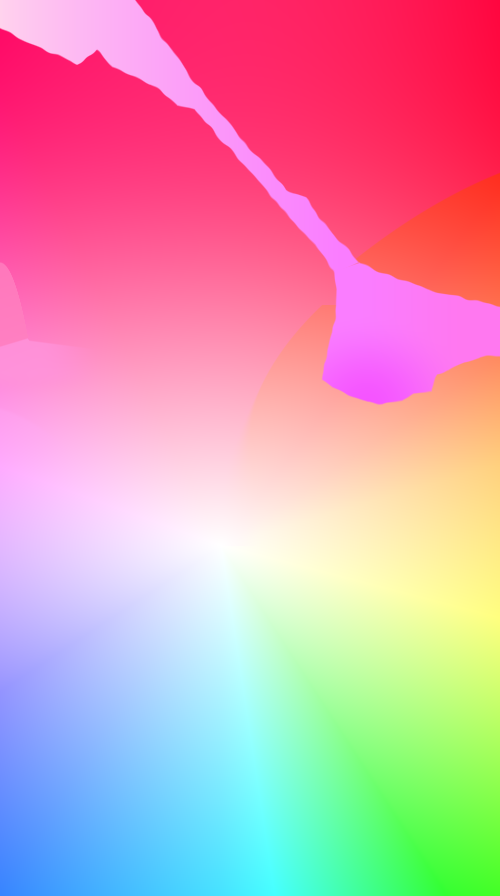
This texture map is drawn by a WebGL 2 fragment shader. Its source:

```glsl
#version 300 es
precision highp float;
// A colour wheel spreading from a white centre: direction sets hue and
// stretched distance sets saturation. A seam in the wheel splits rose from
// orange, and polygon distances cut a violet ribbon and its lobe on top.
uniform vec2 u_resolution;
out vec4 fragColor;

// Lengths are percent of the canvas height.
const vec2 CENTRE = vec2(24.7, 39.1);
const float REACH_LEFT = 0.0115;
const float REACH_RIGHT = 0.0154;
const float REACH_VERTICAL = 0.0192;
const float SATURATION_CAP = 0.87;
const float EDGE_ROUGHNESS = 0.18;
const vec3 RIBBON_PALE = vec3(1.0, 0.83, 0.93);
const vec3 RIBBON_VIOLET = vec3(0.98, 0.49, 1.0);
const vec3 LOBE_PINK = vec3(1.0, 0.47, 0.94);
const vec3 LOBE_DEEP = vec3(0.96, 0.33, 1.0);
const vec3 PATCH_ROSE = vec3(1.0, 0.50, 0.75);
const vec3 PATCH_ORCHID = vec3(1.0, 0.58, 0.86);

// Wheel knots: direction in degrees, hue in degrees.
const int KNOTS = 13;
const vec2 WHEEL[KNOTS] = vec2[](
  vec2(95, 0), vec2(58, 4), vec2(40, 16), vec2(20, 38), vec2(-18, 60),
  vec2(-62, 118), vec2(-83, 180), vec2(-111, 217), vec2(-135, 243),
  vec2(-211, 300), vec2(-239, 325), vec2(-254, 337), vec2(-300, 348));

const int CORNERS = 22;
const vec2 RIBBON[CORNERS] = vec2[](
  vec2(-1, 101), vec2(14.3, 101), vec2(16.6, 98.1), vec2(19.3, 94.1),
  vec2(21.9, 90.6), vec2(24.1, 88), vec2(28, 83.3), vec2(32, 78.9),
  vec2(34.1, 77.9), vec2(37.1, 74), vec2(40.1, 70.7), vec2(37.5, 69.5),
  vec2(35.2, 72.7), vec2(31.9, 76.3), vec2(23.4, 85.9), vec2(21.7, 87.8),
  vec2(19.8, 88.2), vec2(16.9, 90.6), vec2(12.6, 92.6), vec2(10.8, 94.3),
  vec2(8.6, 92.8), vec2(-1, 97.3));
const vec2 LOBE[CORNERS] = vec2[](
  vec2(37.3, 69.8), vec2(40.1, 70.7), vec2(43, 69.4), vec2(48.8, 67.4),
  vec2(57, 65.6), vec2(57, 60.3), vec2(53.6, 60.2), vec2(51.8, 59.6),
  vec2(50.1, 58.6), vec2(48.8, 58.2), vec2(48.2, 56.3), vec2(46.2, 56),
  vec2(44.9, 55.2), vec2(42.7, 54.9), vec2(41, 55.1), vec2(39.7, 55.6),
  vec2(37.1, 56.8), vec2(36.1, 57.7), vec2(36.2, 59.4), vec2(37.1, 62.9),
  vec2(37.5, 65.9), vec2(37.6, 67.7));

float hash(vec2 p) {
  vec3 q = fract(p.xyx * 0.1031);
  q += dot(q, q.yzx + 33.33);
  return fract((q.x + q.y) * q.z);
}

float noise(vec2 p) {
  vec2 i = floor(p), f = fract(p);
  f *= f * (3.0 - 2.0 * f);
  return mix(mix(hash(i), hash(i + vec2(1, 0)), f.x),
             mix(hash(i + vec2(0, 1)), hash(i + vec2(1, 1)), f.x), f.y);
}

// Signed distance to a closed polygon, negative inside.
float polygon(vec2 p, vec2 v[CORNERS]) {
  float nearest = 1e6, side = 1.0;
  for (int i = 0, j = CORNERS - 1; i < CORNERS; j = i++) {
    vec2 e = v[j] - v[i], w = p - v[i];
    vec2 b = w - e * clamp(dot(w, e) / dot(e, e), 0.0, 1.0);
    nearest = min(nearest, dot(b, b));
    bvec3 c = bvec3(p.y >= v[i].y, p.y < v[j].y, e.x * w.y > e.y * w.x);
    if (all(c) || all(not(c))) side = -side;
  }
  return side * sqrt(nearest);
}

vec3 wheelColour(float direction, float saturation) {
  float hue = 0.0;
  for (int i = 1; i < KNOTS; i++) {
    vec2 a = WHEEL[i - 1], b = WHEEL[i];
    hue += (b.y - a.y) * clamp((a.x - direction) / (a.x - b.x), 0.0, 1.0);
  }
  vec3 pure = clamp(abs(mod(hue / 60.0 + vec3(0, 4, 2), 6.0) - 3.0) - 1.0, 0.0, 1.0);
  return mix(vec3(1.0), pure, saturation);
}

void main() {
  vec2 p = 100.0 * gl_FragCoord.xy / u_resolution.y;
  float px = 100.0 / u_resolution.y;
  float across = gl_FragCoord.x / u_resolution.x - 0.5;

  // Radial field with softly capped saturation
  vec2 f = p - CENTRE;
  f *= vec2(f.x < 0.0 ? REACH_LEFT : REACH_RIGHT, REACH_VERTICAL);
  float cap = SATURATION_CAP + 0.5 * across * across;
  float sat = min(length(f) / pow(1.0 + pow(length(f) / cap, 8.0), 0.125), 1.0);
  float direction = degrees(atan(f.y, f.x + 1e-5));
  vec3 rose = wheelColour(direction > 0.0 ? direction - 360.0 : direction, sat);
  vec3 orange = wheelColour(direction, sat);

  // Seam: an arc on the left, a shallow rise on the right
  float arc = 26.7 + 0.0041 * pow(max(p.y - 44.0, 0.0), 2.5);
  float soft = mix(2.5, px, smoothstep(42.0, 57.0, p.y));
  float seam = smoothstep(-soft, soft, p.x - arc) * step(p.y, 66.0);
  float run = p.x - 39.7;
  float rise = 71.1 + run * (0.79 - 0.012 * run);
  seam = max(seam, smoothstep(-px, px, rise - p.y) * step(38.0, p.x));
  vec3 col = mix(rose, orange, seam);

  // Faint folded patch and streak at the left
  float crest = max(70.7 - 0.85 * p.x * p.x, 62.4 - 0.13 * p.x);
  float patchMask = smoothstep(-px, px, crest - p.y) * smoothstep(56.0, 58.5, p.y)
                  * (1.0 - smoothstep(4.0, 11.5, p.x));
  float fold = smoothstep(-px, px, 61.3 + 0.3 * p.x - p.y);
  col = mix(col, mix(PATCH_ROSE, PATCH_ORCHID, fold), 0.8 * patchMask);
  float streak = smoothstep(-0.3, 0.3, 54.4 - 0.3 * p.x - 0.04 * p.x * p.x - p.y);
  col = mix(col, vec3(1.0, 0.67, 0.97), 0.25 * streak * smoothstep(46.0, 53.0, p.y)
            * (1.0 - smoothstep(3.0, 9.0, p.x)));

  // Ribbon and lobe
  float rough = EDGE_ROUGHNESS * (2.0 * noise(p * 0.9) - 1.0);
  vec3 ribbon = mix(RIBBON_PALE, RIBBON_VIOLET, pow(clamp(p.x / 38.0, 0.0, 1.0), 0.8));
  vec3 lobe = mix(RIBBON_VIOLET, LOBE_PINK, smoothstep(39.0, 53.0, p.x));
  float glow = length((p - vec2(41.0, 55.0)) * vec2(0.85, 1.0));
  lobe = mix(lobe, LOBE_DEEP, 1.0 - smoothstep(0.0, 10.0, glow));
  col = mix(col, ribbon, smoothstep(px, -px, polygon(p, RIBBON) + rough));
  col = mix(col, lobe, smoothstep(px, -px, polygon(p, LOBE) + rough));
  fragColor = vec4(col, 1.0);
}
```
